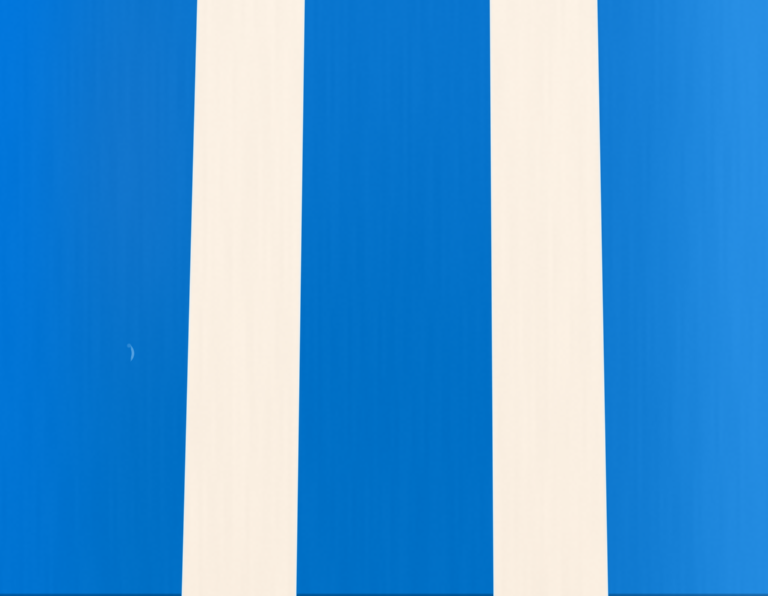
A Shadertoy shader for this pattern:

```glsl
// Two cream stripes tapering upward on a softly lit blue painted panel.

float hash(vec2 p) {
    vec3 q = fract(vec3(p.xyx) * 0.1031);
    q += dot(q, q.yzx + 33.33);
    return fract((q.x + q.y) * q.z);
}

float noise(vec2 p) {
    vec2 i = floor(p), f = fract(p);
    f = f * f * (3.0 - 2.0 * f);
    return mix(mix(hash(i), hash(i + vec2(1, 0)), f.x),
               mix(hash(i + vec2(0, 1)), hash(i + vec2(1, 1)), f.x), f.y);
}

// Signed distance to the stripe edges in canvas widths, negative inside
float stripeDistance(vec2 uv) {
    float spacing = mix(0.406, 0.381, uv.y);
    float across = (uv.x - mix(0.5142, 0.5173, uv.y)) / spacing;
    return (abs(abs(across) - 0.5) - 0.184) * spacing;
}

// Blue paint with a sheen on the right, a brighter left edge and a paler top
vec3 bluePaint(vec2 uv) {
    vec3 col = mix(vec3(0.0, 0.437, 0.775), vec3(0.035, 0.46, 0.81), smoothstep(0.3, 1.0, uv.y));
    float sheen = smoothstep(0.72, 1.0, uv.x + 0.04 * (noise(uv * 4.0) - 0.5));
    col = mix(col, vec3(0.155, 0.56, 0.895), sheen * (0.85 + 0.15 * uv.y));
    col = mix(col, vec3(0.10, 0.50, 0.84), 0.6 * smoothstep(0.70, 0.80, uv.x) * (1.0 - sheen));
    float leftGlow = 1.0 - smoothstep(0.0, 0.2, uv.x);
    col = mix(col, vec3(0.0, 0.465, 0.865), leftGlow * (0.5 + 0.5 * uv.y));
    // Dusty haze on the upper left
    vec2 haze = (uv - vec2(0.17, 0.73)) / vec2(0.10, 0.32);
    return mix(col, vec3(0.09, 0.46, 0.80), 0.65 * exp(-dot(haze, haze)));
}

// Small crescent chip in the paint
float chip(vec2 p) {
    float ring = abs(length(p + vec2(0.007, 0.0)) - 0.012);
    float arc = smoothstep(0.003, 0.0005, ring) * smoothstep(0.001, 0.004, p.x);
    return arc + 0.5 * smoothstep(0.004, 0.001, length(p - vec2(0.0, 0.010)));
}

void mainImage(out vec4 fragColor, in vec2 fragCoord) {
    vec2 uv = fragCoord / iResolution.xy;
    vec2 p = fragCoord / iResolution.x;
    float d = stripeDistance(uv);
    float soft = max(0.0013, 0.75 / iResolution.x);

    // Blue ground, slightly duller beside the stripes
    vec3 col = bluePaint(uv);
    col = mix(col, vec3(0.08, 0.44, 0.74), 0.35 * smoothstep(0.005, 0.0, d));
    col = mix(col, vec3(0.45, 0.70, 0.92), 0.7 * clamp(chip(p - vec2(0.168, 0.316)), 0.0, 1.0));

    // Cream stripes with a cool, pale rim
    vec3 cream = mix(vec3(0.98, 0.935, 0.88), vec3(0.985, 0.945, 0.895), uv.y);
    cream = mix(cream, vec3(0.90, 0.935, 0.96), 0.7 * smoothstep(-0.004, 0.0, d));
    col = mix(col, cream, smoothstep(soft, -soft, d));

    // Faint vertical brush streaks and fine grain
    float streaks = noise(p * vec2(180.0, 9.0)) - 0.5;
    float grain = noise(p * 260.0) - 0.5;
    col += 0.012 * streaks + 0.006 * grain;

    // Thin shadow along the bottom of the blue
    col *= 1.0 - 0.25 * smoothstep(0.006, 0.001, uv.y) * smoothstep(0.0, soft, d);
    fragColor = vec4(clamp(col, 0.0, 1.0), 1.0);
}
```
